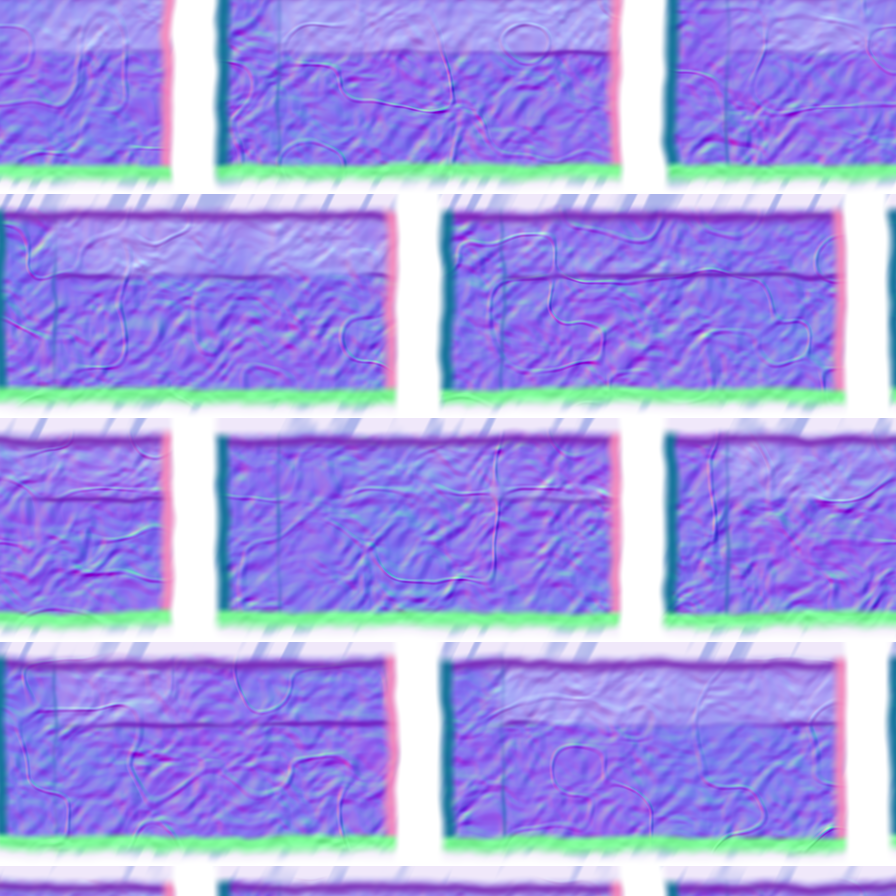
This texture map is drawn by a Shadertoy shader. Its source:

```glsl
// Tiling normal map of rough bricks in running bond with wide white mortar joints.

float hash(vec2 p) {
    return fract(sin(dot(p, vec2(127.1, 311.7))) * 43758.5453);
}

// Value noise that wraps after "period" cells
float noise(vec2 p, vec2 period) {
    vec2 cell = floor(p), f = fract(p);
    f = f * f * (3.0 - 2.0 * f);
    vec2 lo = mod(cell, period), hi = mod(cell + 1.0, period);
    return mix(mix(hash(lo), hash(vec2(hi.x, lo.y)), f.x),
               mix(hash(vec2(lo.x, hi.y)), hash(hi), f.x), f.y);
}

float gridNoise(vec2 uv, vec2 cells) {
    return noise(uv * cells, cells);
}

// Height of the stone surface; "layered" strengthens the horizontal strata
float stoneHeight(vec2 uv, float layered) {
    vec2 warp = vec2(gridNoise(uv, vec2(23.0)), gridNoise(uv.yx, vec2(29.0))) - 0.5;
    vec2 p = uv + 0.014 * warp;
    float h = 0.5 * gridNoise(p, vec2(62.0, 74.0));
    h += 0.3 * gridNoise(p, vec2(118.0, 142.0));
    h += layered * gridNoise(p, vec2(20.0, 112.0));
    // Slanted chisel strokes
    vec2 slant = vec2(84.0 * (p.x - p.y), 26.0 * (p.x + p.y));
    h += 0.45 * noise(slant, vec2(84.0, 26.0));
    // Sparse cracks
    float ridge = abs(gridNoise(p, vec2(17.0, 21.0)) - 0.5);
    return h - 0.2 * (1.0 - smoothstep(0.0, 0.06, ridge));
}

// Soft line centred on zero
float band(float d, float width) {
    return exp(-d * d / (width * width));
}

void mainImage(out vec4 fragColor, in vec2 fragCoord) {
    vec2 uv = fragCoord / iResolution.xy;

    // Two bricks across, four courses, every other one shifted by half a brick
    vec2 p = uv * vec2(2.0, 4.0) - vec2(0.4375, 0.635);
    float course = floor(p.y + 0.5);
    p.x -= 0.5 * mod(course, 2.0);
    vec2 id = vec2(floor(p.x + 0.5), course);
    vec2 q = (p - id) * vec2(0.5, 0.25);
    id = mod(id, vec2(2.0, 4.0));
    float seedA = hash(id + 3.7), seedB = hash(id + 11.3);

    // Distances to the four worn edges, positive inside the brick
    vec2 wear = vec2(gridNoise(uv, vec2(14.0, 26.0)), gridNoise(uv, vec2(22.0, 12.0))) - 0.5;
    wear += 0.5 * (vec2(gridNoise(uv, vec2(50.0)), gridNoise(uv, vec2(61.0))) - 0.5);
    q += 0.005 * wear;
    float left = q.x + 0.221, right = 0.221 - q.x;
    float top = 0.0996 - q.y, bottom = q.y + 0.0996;

    // Surface slope
    float e = 0.0025, layered = 0.12 + 0.4 * seedA * gridNoise(uv, vec2(7.0, 9.0));
    float h = stoneHeight(uv, layered);
    vec2 slope = vec2(stoneHeight(uv + vec2(e, 0.0), layered),
                      stoneHeight(uv + vec2(0.0, e), layered)) - h;
    float patches = gridNoise(uv, vec2(12.0, 16.0));
    slope *= 0.65 + 0.6 * patches;
    vec3 color = vec3(0.54 - 0.85 * slope.x, 0.45 + 1.15 * slope.y - 0.35 * slope.x,
                      0.95 - 0.4 * length(slope));
    color += vec3(0.08, -0.06, 0.0) * (gridNoise(uv, vec2(9.0, 13.0)) - 0.5);

    // Paler upper ledge, with its groove and upright crease
    float ledge = smoothstep(0.071, 0.062, top) * smoothstep(0.045, 0.07, left);
    float pale = ledge * smoothstep(0.2, 0.75, 0.6 * seedB + 0.5 * patches);
    color = mix(color, vec3(0.75, 0.73, 0.97) + 0.5 * slope.y, 0.6 * pale);
    float groove = band(top - 0.067, 0.0035) * smoothstep(0.05, 0.08, left)
                 * smoothstep(0.2, 0.65, gridNoise(uv, vec2(11.0, 8.0)));
    color = mix(color, vec3(0.43, 0.1, 0.72), 0.75 * groove);
    float crease = band(left - 0.064, 0.003) * gridNoise(uv, vec2(8.0, 19.0));
    color = mix(color, vec3(0.2, 0.42, 0.75), 0.75 * crease);

    // Tinted bevels: purple top, salmon right, teal left, green bottom
    color = mix(color, vec3(0.47, 0.13, 0.68), 0.75 * band(top, 0.007));
    color = mix(color, vec3(1.0, 0.55, 0.72), 0.85 * smoothstep(0.016, 0.002, right));
    color = mix(color, vec3(0.05, 0.46, 0.58), 0.9 * smoothstep(0.014, 0.002, left));
    vec3 green = vec3(0.48, 1.0, 0.57) + 0.3 * slope.y;
    color = mix(color, green, 0.95 * smoothstep(0.013, 0.002, bottom));

    // Mortar, with faint slanted scratches under each brick
    vec2 scratchCell = vec2(92.0 * uv.x - 46.0 * uv.y, 14.0 * uv.y);
    float scratch = noise(scratchCell, vec2(46.0, 14.0));
    float inside = smoothstep(-0.012, 0.002, left) * smoothstep(-0.008, 0.003, right);
    float under = inside * smoothstep(-0.026, -0.006, bottom);
    vec3 mortar = 1.0 - under * (vec3(0.06, 0.09, 0.02)
                + vec3(0.26, 0.2, 0.06) * smoothstep(0.5, 0.9, scratch));
    float face = inside * smoothstep(-0.015, 0.001, top)
               * smoothstep(-0.014 - 0.006 * scratch, 0.0, bottom);
    color = mix(mortar, color, face);

    fragColor = vec4(clamp(color, 0.0, 1.0), 1.0);
}
```
